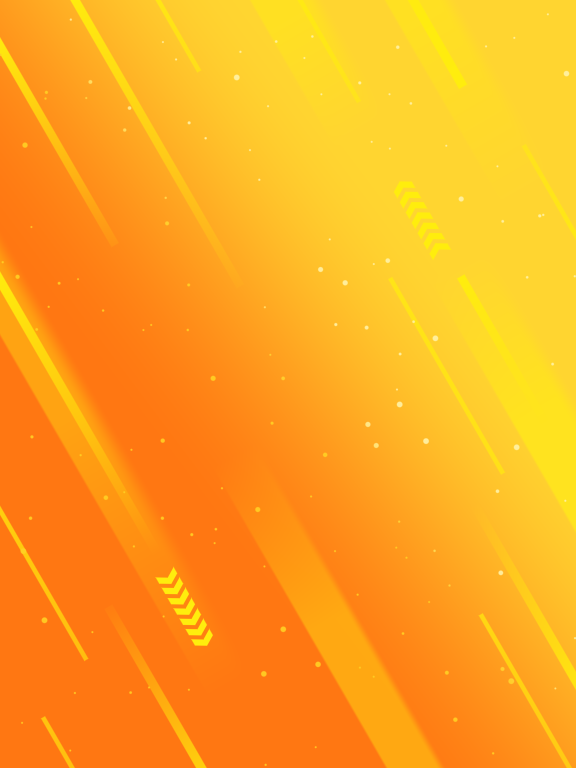
This background is drawn by a Shadertoy shader. Its source:

```glsl
// Draws a yellow-to-orange diagonal gradient with slanted streaks, bands, chevrons and sparks.

// Slanted axes: x runs across the streaks, y runs down along them.
vec2 slant(vec2 p) {
    return vec2(dot(p, vec2(0.866, 0.5)), dot(p, vec2(0.5, -0.866)));
}

float hash(vec2 cell) {
    return fract(sin(dot(cell, vec2(127.1, 311.7))) * 4375.85);
}

// Wide band between two slanted edges; opacity climbs from clear to full.
float band(vec2 q, float left, float right, float blur, float clearAt, float fullAt) {
    float side = smoothstep(left - 0.002, left + 0.002, q.x)
               * (1.0 - smoothstep(right - blur, right + blur, q.x));
    return side * clamp((q.y - clearAt) / (fullAt - clearAt), 0.0, 1.0);
}

// Thin bar whose opacity runs from head to tail.
float streak(vec2 p, vec2 start, float len, float halfWidth, float head, float tail) {
    vec2 q = slant(p - start);
    float aa = 0.8 / iResolution.y;
    float d = max(abs(q.x) - halfWidth, abs(q.y - 0.5 * len) - 0.5 * len);
    return (1.0 - smoothstep(-aa, aa, d)) * mix(head, tail, clamp(q.y / len, 0.0, 1.0));
}

// Row of seven chevrons; heading is 1 for downward and -1 for upward.
float chevrons(vec2 p, vec2 center, float heading) {
    vec2 q = slant(p - center);
    float pitch = 0.0155;
    float aa = 0.8 / iResolution.y;
    float s = q.y * heading + abs(q.x) * 0.6 - 0.004;
    float row = clamp(floor(s / pitch + 0.5), -3.0, 3.0);
    float d = max(abs(s - row * pitch) - 0.0047, abs(q.x) - 0.0135);
    return 1.0 - smoothstep(-aa, aa, d);
}

// One jittered round spark per grid cell, with many cells left empty.
float sparks(vec2 p, float cells, float seed, float density) {
    vec2 cell = floor(p * cells);
    vec2 key = cell + seed;
    vec2 spot = 0.15 + 0.7 * vec2(hash(key), hash(key + 41.3));
    float size = hash(key + 83.7);
    float radius = mix(0.0012, 0.0038, size * size * size);
    float d = length(fract(p * cells) - spot) / cells - radius;
    float aa = 0.8 / iResolution.y;
    return (1.0 - smoothstep(-aa, aa, d)) * step(hash(key + 17.9), density);
}

void mainImage(out vec4 fragColor, in vec2 fragCoord) {
    vec2 p = fragCoord / iResolution.y;
    vec2 q = slant(p);
    vec3 bright = vec3(1.0, 0.93, 0.05);
    vec3 amber = vec3(1.0, 0.67, 0.07);

    // Background gradient
    float light = smoothstep(0.40, 0.86, dot(p, vec2(0.8, 0.6)));
    vec3 color = mix(vec3(1.0, 0.465, 0.07), vec3(1.0, 0.835, 0.19), light);

    // Wide soft bands
    color = mix(color, amber, 0.85 * band(q, 0.282, 0.338, 0.014, 0.06, -0.35));
    color = mix(color, amber, 0.95 * band(q, 0.436, 0.498, 0.006, -0.20, 0.05));
    vec3 lemon = vec3(1.0, 0.89, 0.12);
    color = mix(color, lemon, 0.8 * band(q, 0.782, 0.855, 0.012, -0.48, -0.66));
    color = mix(color, lemon, 0.8 * band(q, 0.934, 1.005, 0.012, -0.30, -0.58));
    color = mix(color, lemon, band(q, 0.803, 0.880, 0.012, -0.27, -0.05));

    // Thick streaks
    float bars = streak(p, vec2(-0.010, 0.958), 0.32, 0.0055, 1.0, 0.1);
    bars = max(bars, streak(p, vec2(0.088, 1.017), 0.45, 0.0055, 1.0, 0.05));
    bars = max(bars, streak(p, vec2(0.528, 1.017), 0.15, 0.006, 0.8, 1.0));
    bars = max(bars, streak(p, vec2(0.600, 0.640), 0.22, 0.0055, 1.0, 0.0));
    bars = max(bars, streak(p, vec2(-0.010, 0.652), 0.43, 0.006, 1.0, 0.0));
    bars = max(bars, streak(p, vec2(0.141, 0.210), 0.28, 0.006, 0.05, 0.85));
    bars = max(bars, streak(p, vec2(0.618, 0.342), 0.32, 0.006, 0.0, 1.0));

    // Fine streaks
    bars = max(bars, streak(p, vec2(0.196, 1.017), 0.127, 0.003, 0.8, 0.6));
    bars = max(bars, streak(p, vec2(0.381, 1.017), 0.173, 0.003, 0.7, 0.5));
    bars = max(bars, streak(p, vec2(0.682, 0.811), 0.20, 0.003, 0.5, 0.9));
    bars = max(bars, streak(p, vec2(0.508, 0.638), 0.294, 0.003, 0.7, 0.65));
    bars = max(bars, streak(p, vec2(-0.010, 0.353), 0.245, 0.003, 0.75, 0.6));
    bars = max(bars, streak(p, vec2(0.056, 0.066), 0.12, 0.003, 0.65, 0.6));
    bars = max(bars, streak(p, vec2(0.626, 0.200), 0.26, 0.003, 0.7, 0.55));
    color = mix(color, bright, bars);

    // Chevron rows
    float arrows = max(chevrons(p, vec2(0.548, 0.716), -1.0),
                       chevrons(p, vec2(0.242, 0.207), 1.0));
    color = mix(color, bright, arrows);

    // Sparks, cream in the light part and yellow in the dark part
    float dots = max(sparks(p, 13.0, 3.0, 0.48), sparks(p + 0.03, 17.0, 29.0, 0.25));
    vec3 sparkColor = mix(vec3(1.0, 0.82, 0.14), vec3(1.0, 0.95, 0.66),
                          smoothstep(0.35, 0.65, light));
    color = mix(color, sparkColor, 0.9 * dots);

    fragColor = vec4(color, 1.0);
}
```
